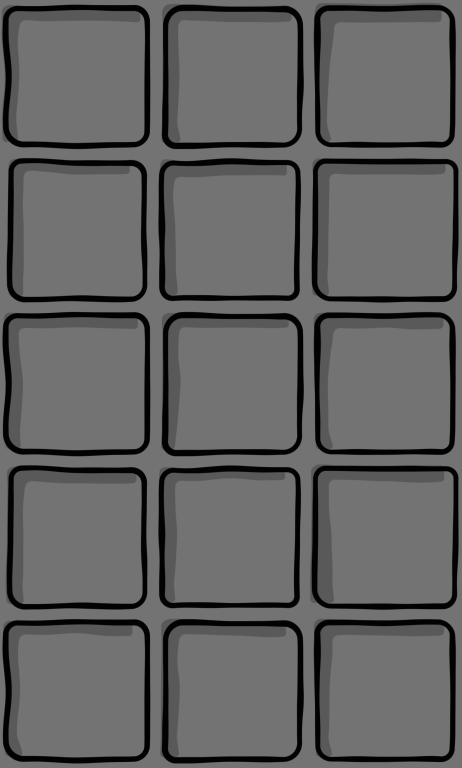
A Shadertoy shader for this pattern:

```glsl
const vec2 GRID = vec2(3.0, 5.0);
const vec3 STONE = vec3(0.45);
const vec3 SHADE = vec3(0.35);
const vec3 INK = vec3(0.008);
const vec2 TILE_HALF = vec2(0.437, 0.446);
const float WIDE_EXTRA = 0.018;     // added half width of the broad tiles
const float MIDDLE_SHIFT = 0.008;   // sideways sway of the middle column
const float LINE_HALF = 0.0178;
const float LINE_VARIATION = 0.006;
const float WOBBLE = 0.024;
const float WOBBLE_FREQ = 3.6;
const float STRIP_ROUND = 0.025;
const float INNER_FILLET = 0.05;

float hash(vec2 p) {
    vec3 q = fract(vec3(p.xyx) * 0.1031);
    q += dot(q, q.yzx + 33.33);
    return fract((q.x + q.y) * q.z);
}

float noise(vec2 p) {
    vec2 i = floor(p), f = fract(p);
    f = f * f * (3.0 - 2.0 * f);
    vec2 e = vec2(0.0, 1.0);
    return mix(mix(hash(i), hash(i + e.yx), f.x),
               mix(hash(i + e.xy), hash(i + e.yy), f.x), f.y);
}

float roundBox(vec2 p, vec2 halfSize, float radius) {
    vec2 d = abs(p) - halfSize + radius;
    return length(max(d, 0.0)) + min(max(d.x, d.y), 0.0) - radius;
}

// Rounded box given by its lower left and upper right corners
float spanBox(vec2 p, vec2 lo, vec2 hi, float radius) {
    return roundBox(p - 0.5 * (lo + hi), 0.5 * (hi - lo), radius);
}

float smoothUnion(float a, float b, float k) {
    float h = max(k - abs(a - b), 0.0) / k;
    return min(a, b) - 0.25 * h * h * k;
}

float coverage(float d, float pixel) {
    return 1.0 - smoothstep(-0.75 * pixel, 0.75 * pixel, d);
}

// Shadow along the left and top edges, with a loose hand-painted border
float shadowDistance(vec2 p, vec2 halfSize, vec2 id) {
    vec2 seed = id * 7.0 + 41.0;
    float leftWidth = mix(0.068, 0.108, hash(seed));
    float topWidth = mix(0.064, 0.086, hash(seed + 1.0));
    float tipGap = mix(0.045, 0.105, hash(seed + 2.0));
    float slant = mix(-0.015, 0.05, hash(seed + 3.0));
    float flare = mix(0.0, 0.035, hash(seed + 4.0));
    vec2 spill = 0.03 * vec2(hash(seed + 5.0), hash(seed + 6.0));

    leftWidth += slant * p.y + flare * (1.0 - smoothstep(-0.43, -0.28, p.y));
    leftWidth += 0.016 * (noise(vec2(p.y * 5.0, seed.x + seed.y)) - 0.5);
    topWidth += 0.016 * (noise(vec2(p.x * 5.0, seed.x - seed.y)) - 0.5);

    float left = spanBox(p, vec2(-halfSize.x - spill.x, -halfSize.y + 0.02),
                         vec2(-halfSize.x + leftWidth, halfSize.y), STRIP_ROUND);
    float top = spanBox(p, vec2(-halfSize.x, halfSize.y - topWidth),
                        vec2(halfSize.x - tipGap, halfSize.y + spill.y), STRIP_ROUND);
    return smoothUnion(left, top, INNER_FILLET);
}

void mainImage(out vec4 fragColor, in vec2 fragCoord) {
    vec2 grid = fragCoord / iResolution.xy * GRID;
    vec2 id = floor(grid);
    vec2 p = fract(grid) - 0.5;
    float pixel = GRID.y / iResolution.y;

    // Outline shapes alternate between rows
    float parity = mod(id.y, 2.0);
    vec2 shapeSeed = vec2(id.x, parity) * 19.0 + 5.0;
    float wide = 1.0 - step(0.5, abs(id.x - 2.0 * parity));
    float middle = 1.0 - step(0.5, abs(id.x - 1.0));
    vec2 halfSize = TILE_HALF + vec2(WIDE_EXTRA * wide, 0.0);
    p.x -= MIDDLE_SHIFT * middle * (1.0 - 2.0 * parity);

    // Hand-drawn bend of the edges
    vec2 n = p * WOBBLE_FREQ + shapeSeed;
    vec2 q = p + WOBBLE * (vec2(noise(n), noise(n + 57.0)) - 0.5);

    // Each corner has its own radius
    float radius = mix(0.06, 0.12, hash(shapeSeed + 3.0 * step(0.0, p) + 11.0));
    float edge = roundBox(q, halfSize, radius);
    float lineHalf = LINE_HALF + LINE_VARIATION * (noise(n * 1.7 + 23.0) - 0.5);

    // Shadow below, ink on top
    vec3 color = mix(STONE, SHADE, coverage(shadowDistance(q, halfSize, id), pixel));
    color = mix(color, INK, coverage(abs(edge) - lineHalf, pixel));
    fragColor = vec4(color, 1.0);
}
```
